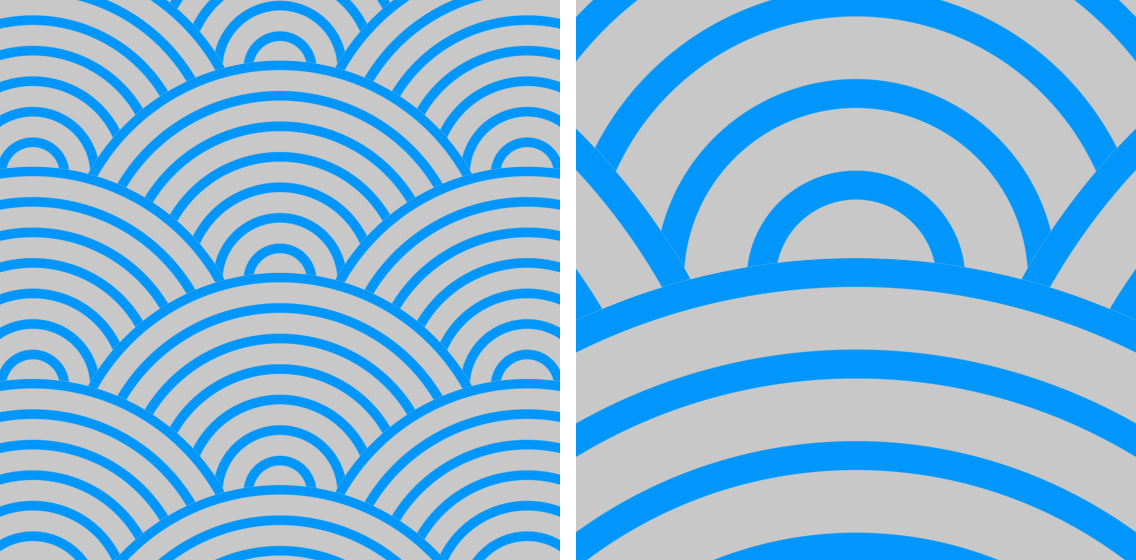
Left, the full canvas; right, a detail of the centre.
Give the GLSL for this pattern, as a Shadertoy shader.

```glsl
const vec3 GREY = vec3(0.784);
const vec3 BLUE = vec3(0.0, 0.59, 0.985);
const vec2 CELL = vec2(0.8828, 0.1895);   // column period, row step
const float OUTER_RADIUS = 0.3835;        // centre line of the largest ring
const float RING_STEP = 0.0545;
const float LINE_WIDTH = 0.0172;
const float LAST_RING = 6.0;

// 1 inside a shape, 0 outside, with an edge of the given softness
float coverage(float dist, float softness) {
    return 1.0 - smoothstep(-softness, softness, dist);
}

// Distance from the pixel to the nearest scale centre of one row
float centreDistance(vec2 p, float row) {
    float x = p.x / CELL.x + 0.5 * mod(row, 2.0);
    x -= round(x);
    return length(vec2(x * CELL.x, p.y - row * CELL.y));
}

// Signed distance to the nearest concentric line
float ringDistance(float radius) {
    float inset = OUTER_RADIUS - radius;
    float ring = clamp(round(inset / RING_STEP), 0.0, LAST_RING);
    return abs(inset - ring * RING_STEP) - 0.5 * LINE_WIDTH;
}

// Overlapping scales, painted from the back row to the front row
vec3 waveScales(vec2 p, float softness) {
    vec3 colour = GREY;
    float backRow = floor(p.y / CELL.y) + 1.0;
    for (int i = 0; i < 5; i++) {
        float radius = centreDistance(p, backRow - float(i));
        vec3 scale = mix(GREY, BLUE, coverage(ringDistance(radius), softness));
        float disc = coverage(radius - OUTER_RADIUS - 0.5 * LINE_WIDTH, softness);
        colour = mix(colour, scale, disc);
    }
    return colour;
}

void mainImage(out vec4 fragColor, in vec2 fragCoord) {
    float canvas = min(iResolution.x, iResolution.y);
    vec2 p = (fragCoord - 0.5 * iResolution.xy) / canvas;
    fragColor = vec4(waveScales(p, 0.85 / canvas), 1.0);
}
```
